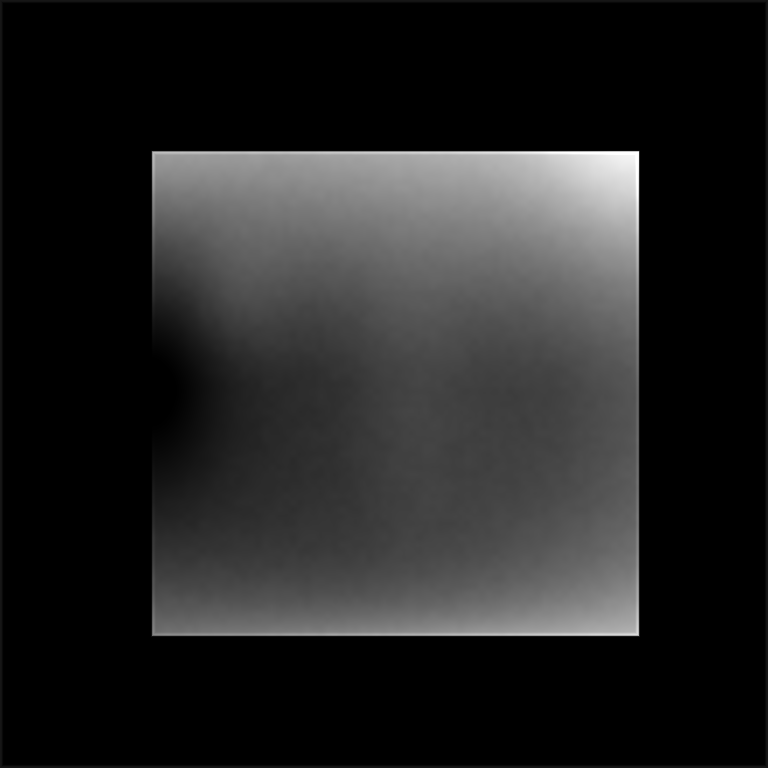
Write a Shadertoy shader that draws this texture map.

```glsl
// A softly lit grey square on black: a baked light map with a dark left side.
// Base gradients for the top and bottom light are summed with Gaussian glows,
// then given a faint mottled grain, a bright rim and an antialiased box mask.

#define BOX_MIN vec2(0.198, 0.172)
#define BOX_MAX vec2(0.832, 0.803)
#define TOP_LIGHT 0.46
#define BOTTOM_LIGHT 0.34
#define LEFT_SHADOW 0.15
#define RIM_WIDTH 0.0028
#define RIM_GAIN 0.22
#define FRAME_GREY 0.085
#define GRAIN 0.012

float hash(vec2 p) {
    p = fract(p * vec2(0.1031, 0.1137));
    p += dot(p, p.yx + 33.33);
    return fract((p.x + p.y) * p.x * 17.0);
}

float valueNoise(vec2 p) {
    vec2 cell = floor(p), f = fract(p);
    f = f * f * (3.0 - 2.0 * f);
    float low = mix(hash(cell), hash(cell + vec2(1, 0)), f.x);
    float high = mix(hash(cell + vec2(0, 1)), hash(cell + vec2(1, 1)), f.x);
    return mix(low, high, f.y);
}

float glow(vec2 p, vec2 center, vec2 radius) {
    vec2 q = (p - center) / radius;
    return exp(-dot(q, q));
}

// Brightness inside the square, with p running from 0 to 1
float lightMap(vec2 p) {
    float light = mix(0.11, 0.30, p.x);
    light += TOP_LIGHT * pow(max(p.y * 2.0 - 1.0, 0.0), 1.5);

    // The bottom light climbs higher near the two sides
    float side = abs(p.x * 2.0 - 1.0);
    float reach = 0.085 + 0.075 * side * side;
    light += (BOTTOM_LIGHT + 0.08 * p.x * p.x) * exp(-p.y / reach);

    // Corner lights, centre band and the shadow at the left
    light += 0.19 * glow(p, vec2(1.0), vec2(0.20, 0.17));
    light += 0.05 * glow(p, vec2(1.0, 0.75), vec2(0.14, 0.25));
    light += 0.05 * glow(p, vec2(0.0, 1.0), vec2(0.16, 0.12));
    light += 0.05 * glow(p, vec2(0.53, 0.50), vec2(0.11, 0.30));
    light += 0.06 * glow(p, vec2(0.18, 0.71), vec2(0.10, 0.13));
    light -= 0.02 * glow(p, vec2(0.82, 0.47), vec2(0.12, 0.20));
    light -= LEFT_SHADOW * glow(p, vec2(0.0, 0.53), vec2(0.14, 0.27));
    return max(light, 0.0);
}

void mainImage(out vec4 fragColor, in vec2 fragCoord) {
    vec2 uv = fragCoord / iResolution.xy;
    float pixel = 1.0 / min(iResolution.x, iResolution.y);

    // Signed distance to the square, negative inside
    vec2 halfSize = 0.5 * (BOX_MAX - BOX_MIN);
    vec2 d = abs(uv - 0.5 * (BOX_MIN + BOX_MAX)) - halfSize;
    float dist = max(d.x, d.y);
    float mask = 1.0 - smoothstep(-pixel, pixel, dist);

    vec2 p = clamp((uv - BOX_MIN) / (BOX_MAX - BOX_MIN), 0.0, 1.0);
    float grey = lightMap(p);
    float mottle = valueNoise(uv * 110.0) + valueNoise(uv * 60.0) - 1.0;
    grey += GRAIN * mottle * smoothstep(0.0, 0.2, grey);

    // Rim light follows the local brightness
    float rim = smoothstep(-2.0 * RIM_WIDTH, -0.5 * RIM_WIDTH, dist);
    grey *= 1.0 + RIM_GAIN * rim;
    grey *= mask;

    // Faint frame along the canvas edge
    vec2 border = min(uv, 1.0 - uv);
    float frame = 1.0 - smoothstep(0.001, 0.005, min(border.x, border.y));
    grey += FRAME_GREY * frame;

    fragColor = vec4(vec3(clamp(grey, 0.0, 1.0)), 1.0);
}
```
